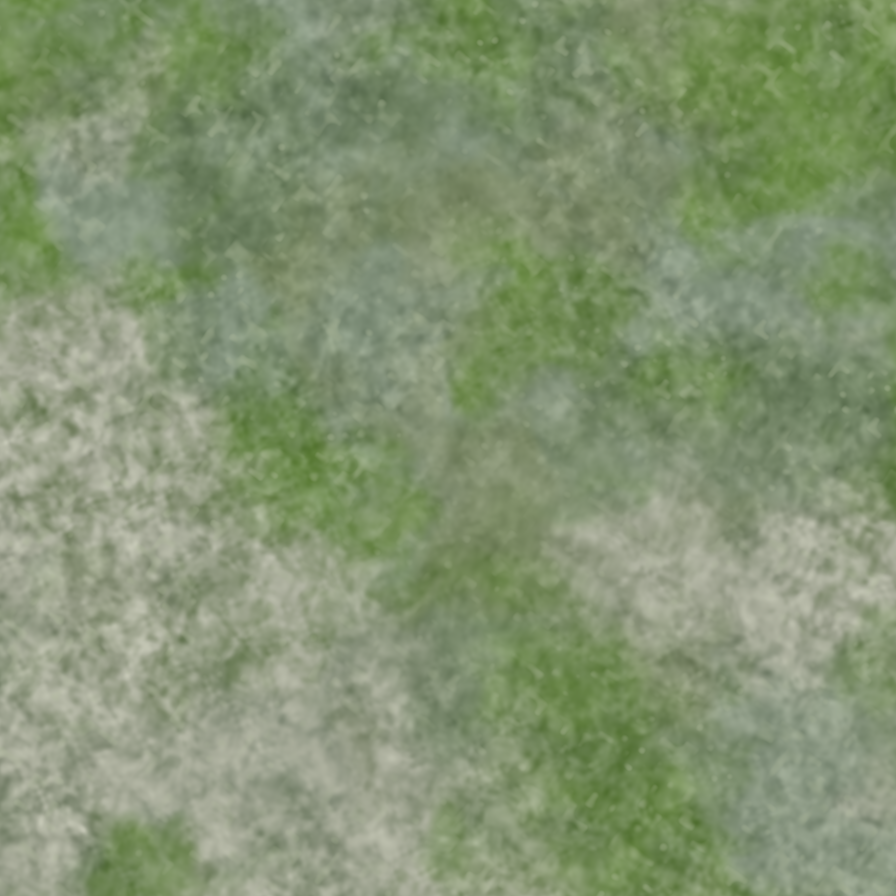
Give the GLSL for this texture, as a three.js fragment shader.

```glsl
// Weathered meadow seen from above: pale dry turf below a ragged bank, misty
// green grass above it, with patches of leaf and olive. Broad fractal-noise
// masks blend the colours; fine layered noise adds a soft speckled grain.

varying vec2 vUv;

const vec3 SAGE  = vec3(0.450, 0.525, 0.400);
const vec3 MIST  = vec3(0.510, 0.575, 0.490);
const vec3 LEAF  = vec3(0.405, 0.530, 0.260);
const vec3 OLIVE = vec3(0.490, 0.535, 0.360);
const vec3 STRAW = vec3(0.630, 0.645, 0.575);
const vec3 CREAM = vec3(0.700, 0.740, 0.620);

const float PATCH_SCALE  = 4.5;   // broad patches across the canvas
const float CLUMP_SCALE  = 19.0;  // tufts inside the patches
const float GRAIN_SCALE  = 52.0;  // coarsest grain
const float GRASS_GRAIN  = 0.17;  // brightness swing in the grass
const float STRAW_GRAIN  = 0.24;  // brightness swing in the dry turf
const float CLUMP_SWING  = 0.12;  // brightness swing of the tufts
const float BANK_RAGGED  = 0.32;  // wander of the dry edge
const float BANK_SOFT    = 0.050; // blur of the dry edge
const float FLECK_AMOUNT = 0.34;  // strength of the pale flecks

const mat2 TURN = mat2(0.8, 0.6, -0.6, 0.8);

float hash(vec2 cell) {
  return fract(sin(dot(cell, vec2(127.1, 311.7))) * 43758.5453);
}

float noise(vec2 p) {
  vec2 cell = floor(p);
  vec2 f = fract(p);
  f = f * f * (3.0 - 2.0 * f);
  float low  = mix(hash(cell), hash(cell + vec2(1.0, 0.0)), f.x);
  float high = mix(hash(cell + vec2(0.0, 1.0)), hash(cell + vec2(1.0)), f.x);
  return mix(low, high, f.y);
}

// Fractal noise, turned at each octave to hide the lattice
float fbm(vec2 p) {
  float sum = 0.0;
  float weight = 0.53;
  for (int i = 0; i < 4; i++) {
    p = TURN * p + 11.3;
    sum += weight * noise(p);
    p *= 2.03;
    weight *= 0.5;
  }
  return sum;
}

// Fine grain centred on zero, each layer turned against the last
float grain(vec2 p) {
  vec2 bend = vec2(noise(p * 31.0 + 3.1), noise(p * 31.0 + 47.7)) - 0.5;
  vec2 q = TURN * (p + bend * 0.008) * GRAIN_SCALE;
  float coarse = noise(q);
  q = TURN * q * 1.75 + 19.0;
  float medium = noise(q);
  q = TURN * q * 1.65 + 71.0;
  return 0.45 * coarse + 0.52 * medium + 0.33 * noise(q) - 0.65;
}

// Green band winding down the middle and off to the lower right
float greenBand(vec2 p) {
  float centre = 0.53 + 0.17 * (1.0 - smoothstep(0.08, 0.38, p.y));
  float across = (p.x - centre) / 0.11;
  return exp(-across * across) * (1.0 - smoothstep(0.58, 0.74, p.y));
}

// Height of the bank: falls from the left, dips past the middle, rises again
float bankHeight(float x) {
  return mix(0.72, 0.30, smoothstep(0.0, 0.55, x))
       + 0.22 * smoothstep(0.55, 0.78, x);
}

// Share of dry turf, with grassy gaps below and faint worn spots above
float dryTurf(vec2 p, float band) {
  float wander = BANK_RAGGED * (fbm(p * 5.5 + 8.2) - 0.5);
  float dry = smoothstep(-BANK_SOFT, BANK_SOFT, bankHeight(p.x) - p.y + wander);
  float gaps = smoothstep(0.46, 0.64, fbm(p * PATCH_SCALE + 31.0));
  float worn = smoothstep(0.48, 0.68, fbm(p * 7.0 + 63.0));
  float left = 1.0 - smoothstep(0.15, 0.50, p.x);
  dry *= (1.0 - 0.72 * gaps) * (1.0 - 0.7 * band);
  return max(dry, worn * mix(0.20, 0.60, left));
}

// Share of vivid leaf, richest along the band and at the top right
float leafCover(vec2 p, float band) {
  float corner = smoothstep(1.45, 2.0, p.x + p.y);
  float field = fbm(p * 6.5 + 5.7) + 0.16 * band + 0.08 * corner;
  return smoothstep(0.46, 0.72, field);
}

void main() {
  vec2 p = vUv;
  vec2 drift = vec2(fbm(p * 7.0 + 201.0), fbm(p * 7.0 + 157.0)) - 0.5;
  vec2 ground = p + 0.12 * drift;
  float clump = fbm(p * CLUMP_SCALE + 23.0) - 0.5;
  float speck = grain(p);
  float band = greenBand(ground);
  float dry = dryTurf(ground, band);
  float leaf = leafCover(ground, band);

  // Grass: sage and mist, then olive and leaf patches
  float haze = smoothstep(0.32, 0.66, fbm(ground * 6.0 + 90.0) + 0.5 * clump);
  float olive = smoothstep(0.48, 0.68, fbm(ground * 5.5 + 52.0));
  vec3 colour = mix(SAGE, MIST, haze);
  colour = mix(colour, OLIVE, 0.50 * olive);
  colour = mix(colour, LEAF, clamp(leaf * (0.78 + 0.8 * clump - 0.5 * speck), 0.0, 1.0));

  // Dry turf: straw broken up by green between the stems
  float straw = clamp(dry * (0.86 + 0.7 * clump + 0.4 * speck), 0.0, 1.0);
  colour = mix(colour, STRAW, straw);

  // Grain, calmer in a few blurred patches
  float calm = mix(0.65, 1.1, smoothstep(0.38, 0.60, fbm(ground * 5.0 + 140.0)));
  float swing = mix(GRASS_GRAIN, STRAW_GRAIN, dry) * calm;
  colour += vec3(1.0, 0.96, 0.96) * (speck * swing + CLUMP_SWING * clump);

  // Sparse soft pale flecks
  float fleck = smoothstep(0.68, 1.0, noise(TURN * p * 84.0 + 17.0));
  colour = mix(colour, CREAM, FLECK_AMOUNT * fleck * calm);

  gl_FragColor = vec4(clamp(colour, 0.0, 1.0), 1.0);
}
```
